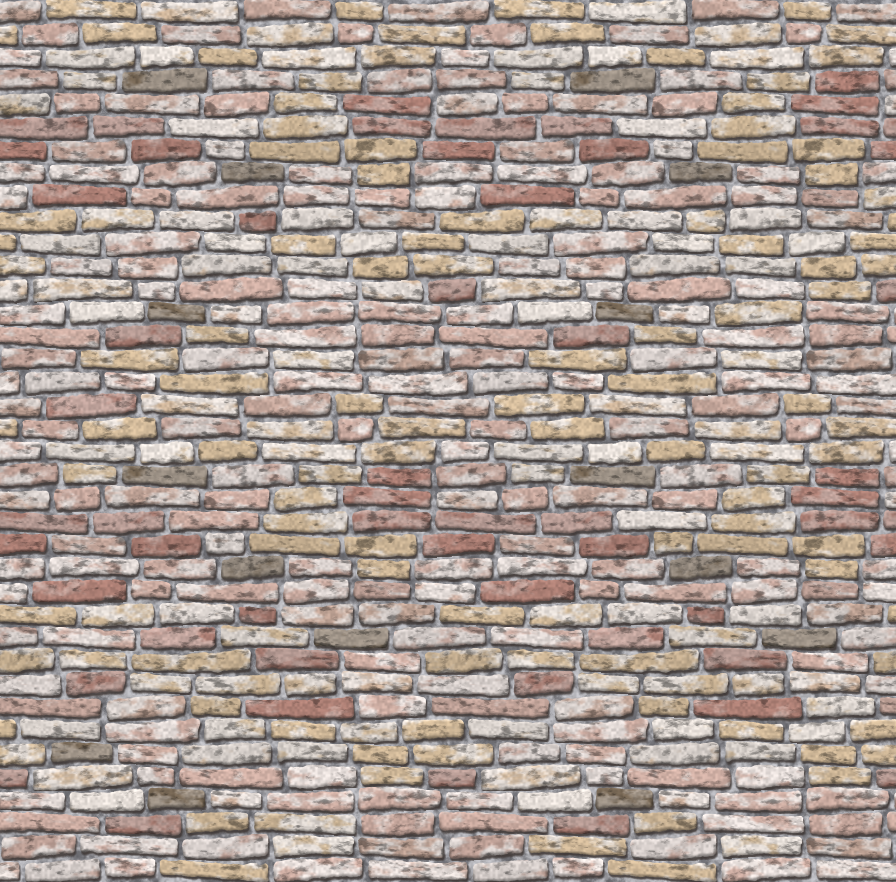
Give the GLSL for this texture, as a Shadertoy shader.

```glsl
const float ROWS = 38.0;
const float TILES_ACROSS = 2.0;
const float TAU = 6.2831853;

const vec3 LIME = vec3(0.88, 0.86, 0.85);
const vec3 SAND = vec3(0.79, 0.70, 0.58);
const vec3 BLUSH = vec3(0.77, 0.65, 0.61);
const vec3 RUST = vec3(0.63, 0.45, 0.41);
const vec3 UMBER = vec3(0.45, 0.39, 0.32);
const vec3 MORTAR_DARK = vec3(0.42, 0.42, 0.44);
const vec3 MORTAR_LIGHT = vec3(0.73, 0.73, 0.75);
const vec3 SHADOW = vec3(0.24, 0.21, 0.20);

float hash(vec2 p) {
    vec3 q = fract(p.xyx * 0.1031);
    q += dot(q, q.yzx + 33.33);
    return fract((q.x + q.y) * q.z);
}

float noise(vec2 p) {
    vec2 i = floor(p), f = fract(p);
    f = f * f * (3.0 - 2.0 * f);
    return mix(mix(hash(i), hash(i + vec2(1, 0)), f.x),
               mix(hash(i + vec2(0, 1)), hash(i + vec2(1, 1)), f.x), f.y);
}

float fbm(vec2 p) {
    float sum = 0.0, amplitude = 0.533;
    for (int i = 0; i < 4; i++) {
        sum += amplitude * noise(p);
        p = p * 2.03 + 17.1;
        amplitude *= 0.5;
    }
    return sum;
}

// Courses recur in a stack of 21, with four left out of its second pass
float courseId(float row) {
    return row < 21.0 ? row : (row < 28.0 ? row - 21.0 : row - 17.0);
}

// Position of a vertical joint, wrapping after count bricks
float jointAt(float index, float course, float count) {
    return index + 0.5 * (hash(vec2(mod(index, count) + 7.3, course + 2.7)) - 0.5);
}

float roundedBox(vec2 p, vec2 halfSize, float radius) {
    vec2 q = abs(p) - halfSize + radius;
    return length(max(q, 0.0)) + min(max(q.x, q.y), 0.0) - radius;
}

// Worn brick outline; lengths are in course heights
float brickDistance(vec2 p, vec2 halfSize, vec2 seed) {
    p.y += p.x * 0.05 * (hash(seed + 3.1) - 0.5);
    float wear = fbm(p * 2.6 + seed) - 0.5;
    return roundedBox(p, halfSize, 0.15) + 0.16 * wear;
}

vec3 brickColor(vec2 p, vec2 seed, float edge) {
    float kind = hash(seed + 11.7);
    float fired = step(0.88, kind);
    vec3 color = mix(SAND, BLUSH, smoothstep(0.3, 0.65, kind));
    color = mix(color, RUST, 0.85 * fired);
    color = mix(color, UMBER, step(0.97, kind));
    // Limewash, stains and pits
    float wash = fbm(p * vec2(1.2, 2.4) + seed + 31.0) + 0.45 * (hash(seed + 5.9) - 0.5);
    color = mix(color, LIME, 0.88 * smoothstep(0.32, 0.62, wash) * (1.0 - 0.55 * fired));
    float stain = fbm(p * vec2(2.2, 4.5) + seed + 57.0);
    color *= 1.0 - 0.38 * smoothstep(0.53, 0.8, stain);
    color *= 0.9 + 0.2 * noise(p * 9.0 + seed);
    // Lit upper edge and shaded lower edge
    float rim = smoothstep(-0.17, 0.0, edge);
    color *= 1.0 + rim * mix(-0.38, 0.07, smoothstep(-0.25, 0.25, p.y));
    return color * (0.94 + 0.12 * hash(seed + 23.0));
}

vec3 mortarColor(vec2 p, float shade) {
    vec3 color = mix(MORTAR_DARK, MORTAR_LIGHT, smoothstep(0.25, 0.72, fbm(p * 2.7)));
    return mix(color * (0.9 + 0.2 * noise(p * 9.0)), SHADOW, shade);
}

void mainImage(out vec4 fragColor, in vec2 fragCoord) {
    vec2 uv = fragCoord / iResolution.xy;
    float aspect = iResolution.x / iResolution.y;
    float pixel = ROWS / iResolution.y;

    // Slightly wavy courses
    float tileX = uv.x * TILES_ACROSS;
    float y = uv.y * ROWS + 0.09 * sin(TAU * 2.0 * tileX + uv.y * 60.0);
    float row = clamp(floor(y), 0.0, ROWS - 1.0);
    float course = courseId(row);

    // Five or six bricks to a tile, with uneven lengths
    float count = 5.0 + step(0.5, hash(vec2(course, 41.0)));
    float x = tileX * count + hash(vec2(course, 83.0)) * count;
    float index = floor(x);
    index += step(jointAt(index + 1.0, course, count), x) - step(x, jointAt(index, course, count));
    float left = jointAt(index, course, count);
    float right = jointAt(index + 1.0, course, count);

    // A few bricks differ from one tile to the next
    vec2 id = vec2(mod(index, count), course);
    vec2 tile = vec2(floor(index / count), floor(row / 21.0));
    float replaced = step(0.93, hash(id + tile * 31.0 + 0.6));
    vec2 seedId = id + replaced * (tile + 1.0) * 17.0;
    vec2 seed = 90.0 * vec2(hash(seedId + 0.3), hash(seedId + 61.3));

    // Brick frame, outline and shadow
    float unit = aspect * ROWS / (TILES_ACROSS * count);
    float lift = 0.54 + 0.06 * (hash(seed) - 0.5);
    vec2 p = vec2((x - 0.5 * (left + right)) * unit, y - row - lift);
    vec2 halfSize = vec2(0.5 * (right - left) * unit - 0.12, 0.37 + 0.05 * hash(seed + 1.9));
    float edge = brickDistance(p, halfSize, seed);
    float occluder = brickDistance(p + vec2(-0.05, 0.11), halfSize, seed);
    float shade = 0.85 * (1.0 - smoothstep(-0.06, 0.07, occluder));
    vec3 mortar = mortarColor(vec2(uv.x * aspect, uv.y) * ROWS, shade);
    float cover = 1.0 - smoothstep(-0.7 * pixel, 0.7 * pixel, edge);
    fragColor = vec4(clamp(mix(mortar, brickColor(p, seed, edge), cover), 0.0, 1.0), 1.0);
}
```
